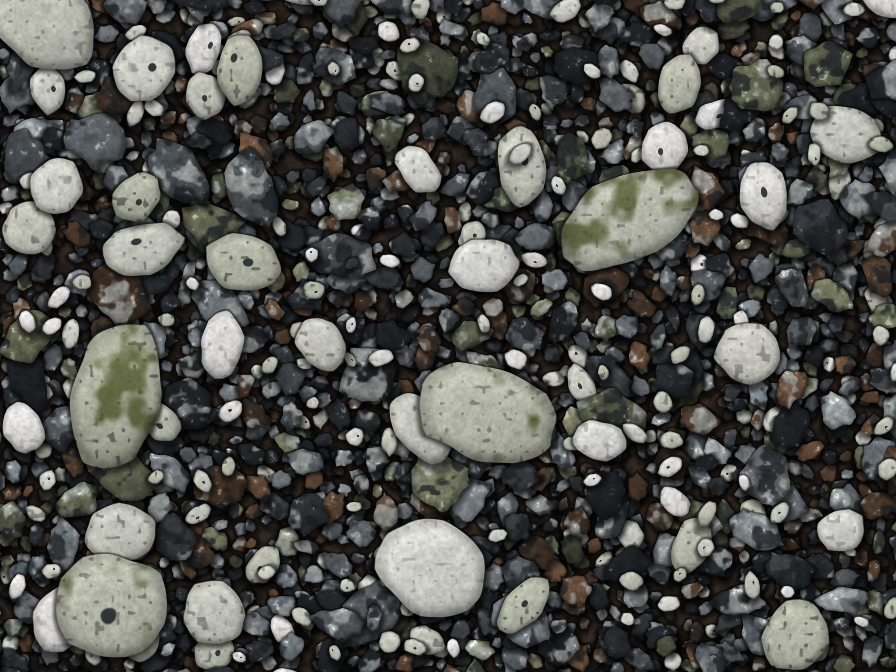
Reproduce this texture procedurally as a WebGL 1 fragment shader.

```glsl
precision highp float;
// Shingle beach: dark flint gravel strewn with pale chalk pebbles.
// Grids of jittered stones are painted from fine to coarse; each stone is a
// blend of ellipse and polygon, with a contact shadow, shading and mottling.
uniform vec2 u_resolution;

const vec3 GAP    = vec3(0.075, 0.072, 0.070);
const vec3 BLACK  = vec3(0.105, 0.118, 0.130);
const vec3 SLATE  = vec3(0.480, 0.505, 0.525);
const vec3 RIND   = vec3(0.620, 0.640, 0.630);
const vec3 BROWN  = vec3(0.310, 0.235, 0.180);
const vec3 OLIVE  = vec3(0.390, 0.400, 0.320);
const vec3 CHALK  = vec3(0.840, 0.835, 0.835);
const vec3 STAINED = vec3(0.640, 0.650, 0.585);
const vec3 MOSS   = vec3(0.270, 0.300, 0.140);
const vec2 LIGHT  = vec2(-0.35, 0.94);
const float SHADOW_WIDTH = 0.011;
const float SHADOW_DEPTH = 0.62;
const float EDGE_BLUR = 0.0012;
const float TAU = 6.28318;

float hash(vec2 p) {
  vec3 q = fract(p.xyx * 0.1031);
  q += dot(q, q.yzx + 33.33);
  return fract((q.x + q.y) * q.z);
}

float noise(vec2 p) {
  vec2 i = floor(p), f = fract(p);
  f = f * f * (3.0 - 2.0 * f);
  vec2 e = vec2(1.0, 0.0);
  return mix(mix(hash(i), hash(i + e.xy), f.x),
             mix(hash(i + e.yx), hash(i + e.xx), f.x), f.y);
}

float fbm(vec2 p) {
  return 0.5 * noise(p) + 0.3 * noise(p * 2.1 + 7.3) + 0.2 * noise(p * 4.3 + 3.1);
}

mat2 turn(float a) { return mat2(cos(a), sin(a), -sin(a), cos(a)); }

// Distance from the stone centre, equal to 1 on its outline.
float stoneShape(vec2 q, vec2 id, float angular) {
  float facet = 0.0;
  for (int i = 0; i < 6; i++) {
    float k = float(i);
    float a = (k + 0.7 * hash(id + k * 3.7)) * TAU / 6.0;
    facet = max(facet, dot(q, vec2(cos(a), sin(a))) / (0.70 + 0.3 * hash(id - k * 5.3)));
  }
  return mix(length(q) * (1.0 + 0.12 * q.x), facet, angular);
}

// Glassy flint: a base tone, pale rind, dark veins and small wet glints.
vec3 flintColor(vec2 p, vec2 id) {
  float tone = hash(id + 11.0), kind = hash(id + 23.0);
  vec2 s = p + 9.0 * vec2(tone, kind);
  float patches = fbm(s * 30.0), grain = fbm(s * 85.0);
  vec3 c = mix(BLACK, SLATE, pow(tone, 1.6));
  if (kind > 0.84) c = BROWN * (0.6 + 0.7 * tone);
  else if (kind > 0.70) c = OLIVE * (0.55 + 0.65 * tone);
  c = mix(c, RIND, 0.75 * smoothstep(0.53, 0.66, patches) * step(0.35, fract(kind * 7.0)));
  c = mix(c, BLACK, 0.75 * smoothstep(0.44, 0.32, patches));
  c *= 0.72 + 0.56 * grain;
  return c + 0.22 * smoothstep(0.70, 0.85, grain);
}

// Chalk: white or greenish, finely pitted, sometimes holed or mossy.
vec3 chalkColor(vec2 p, vec2 q, vec2 id, float radius) {
  float age = hash(id + 31.0);
  float large = smoothstep(0.055, 0.085, radius);
  vec3 c = mix(CHALK, STAINED, clamp(age * 0.9 + 0.25 * large, 0.0, 1.0));
  c *= 0.90 + 0.2 * fbm(p * 110.0);
  float pits = smoothstep(0.76, 0.92, noise(p * 125.0 + id));
  c *= 1.0 - 0.4 * pits * (0.3 + 0.7 * age);
  float moss = smoothstep(0.50, 0.72, fbm(p * 17.0 + id) + 0.12 * q.y);
  c = mix(c, MOSS, 0.75 * moss * large * step(0.55, age));
  vec2 hole = 0.7 * vec2(hash(id + 41.0), hash(id + 43.0)) - 0.35;
  float holed = step(0.72, hash(id + 47.0));
  return mix(c, BLACK, 0.85 * holed * smoothstep(0.16, 0.11, length(q - hole)));
}

// Paints one grid of stones; sizes are shares of a cell.
void paintStones(inout vec3 color, vec2 p, float cell, float density,
                 vec2 sizes, float chalkShare, float seed) {
  vec2 home = floor(p / cell);
  float blur = max(EDGE_BLUR, 0.6 / u_resolution.y);
  for (int y = -1; y <= 1; y++) for (int x = -1; x <= 1; x++) {
    vec2 place = home + vec2(float(x), float(y));
    vec2 id = place + seed;
    if (hash(id + 3.0) > density) continue;
    vec2 jitter = 0.2 + 0.6 * vec2(hash(id + 5.0), hash(id + 7.0));
    vec2 offset = p - (place + jitter) * cell;
    float radius = cell * mix(sizes.x, sizes.y, hash(id + 13.0));
    if (length(offset) > 1.8 * radius + SHADOW_WIDTH) continue;

    bool chalk = hash(id + 17.0) < chalkShare;
    float stretch = 1.0 + 0.32 * hash(id + 19.0);
    vec2 q = turn(TAU * hash(id + 29.0)) * offset / radius * vec2(1.0 / stretch, stretch);
    q += (chalk ? 0.10 : 0.24) * (vec2(noise(q * 2.3 + id), noise(q * 2.3 - id)) - 0.5);
    float d = stoneShape(q, id, chalk ? 0.3 : 0.75);

    // Contact shadow, longer on the side away from the light
    float facing = dot(normalize(offset + 1e-5), LIGHT);
    float reach = SHADOW_WIDTH * (1.0 - 0.55 * facing);
    color *= 1.0 - SHADOW_DEPTH * (1.0 - smoothstep(0.0, reach, (d - 1.0) * radius));

    float cover = smoothstep(-blur, blur, (1.0 - d) * radius);
    if (cover <= 0.0) continue;
    vec3 stone = chalk ? chalkColor(p, q, id, radius) : flintColor(p, id);
    float dome = clamp(d, 0.0, 1.0);
    float shade = 1.03 + 0.20 * facing * dome * dome - 0.24 * smoothstep(0.72, 1.0, dome);
    color = mix(color, stone * shade, cover);
  }
}

void main() {
  vec2 p = gl_FragCoord.xy / u_resolution.y;
  vec3 color = mix(GAP, BROWN, 0.7 * fbm(p * 90.0));
  paintStones(color, p, 0.026, 0.95, vec2(0.30, 0.55), 0.07, 101.0);
  paintStones(color, p, 0.044, 0.85, vec2(0.28, 0.52), 0.06, 211.0);
  paintStones(color, p, 0.068, 0.65, vec2(0.28, 0.50), 0.08, 307.0);
  paintStones(color, p, 0.118, 0.42, vec2(0.26, 0.42), 0.10, 401.0);
  paintStones(color, p, 0.054, 0.30, vec2(0.16, 0.31), 0.85, 503.0);
  paintStones(color, p, 0.135, 0.46, vec2(0.22, 0.38), 0.84, 607.0);
  paintStones(color, p, 0.270, 0.30, vec2(0.27, 0.40), 0.86, 701.0);
  color *= 0.95 + 0.10 * noise(p * 260.0);
  gl_FragColor = vec4(clamp(color, 0.0, 1.0), 1.0);
}
```
